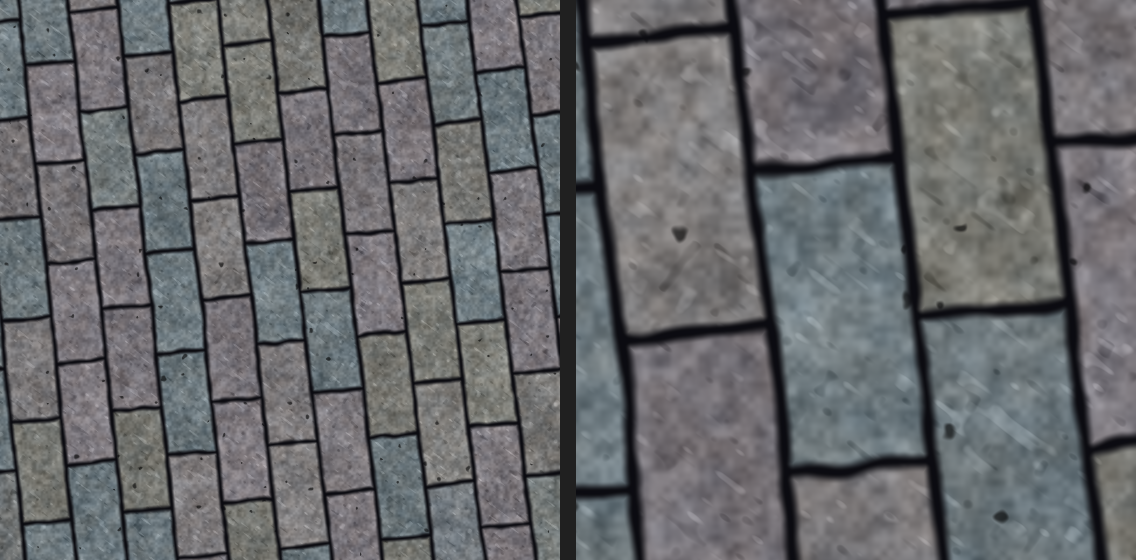
Left: the whole. Right: its middle third, enlarged.
Reproduce this texture procedurally as a Shadertoy shader.

```glsl
#define OLIVE vec3(0.460, 0.462, 0.440)
#define MAUVE vec3(0.470, 0.452, 0.472)
#define TEAL vec3(0.415, 0.460, 0.480)
#define JOINT_COLOR vec3(0.045, 0.045, 0.065)
#define COLUMN_WIDTH 0.0891
#define ROWS_DOWN 5.723
#define COLUMN_LEAN 0.104
#define ROW_TILT 0.00853
#define STAGGER 0.48
#define JOINT_CORE 0.0007
#define JOINT_EDGE 0.0066
#define GRAIN 0.14

float hash(vec2 p) {
    vec3 q = fract(p.xyx * 0.1031);
    q += dot(q, q.yzx + 33.33);
    return fract((q.x + q.y) * q.z);
}

float noise(vec2 p) {
    vec2 cell = floor(p), f = fract(p);
    f = f * f * (3.0 - 2.0 * f);
    return mix(mix(hash(cell), hash(cell + vec2(1, 0)), f.x),
               mix(hash(cell + vec2(0, 1)), hash(cell + vec2(1, 1)), f.x), f.y);
}

vec2 wobble(vec2 p) {
    return vec2(noise(p), noise(p + 47.3)) - 0.5;
}

float roundedBox(vec2 p, vec2 halfSize, float radius) {
    vec2 d = abs(p) - halfSize + radius;
    return length(max(d, 0.0)) + min(max(d.x, d.y), 0.0) - radius;
}

// Sparse round pits, one candidate per jittered cell
float pits(vec2 p) {
    vec2 grid = p * 26.0, cell = floor(grid);
    vec2 center = 0.2 + 0.6 * vec2(hash(cell + 5.1), hash(cell + 9.7));
    float radius = mix(0.03, 0.12, hash(cell + 21.0));
    float dist = length(fract(grid) - center + 0.12 * wobble(grid * 6.0));
    return step(0.82, hash(cell + 3.0)) * (1.0 - smoothstep(radius * 0.4, radius + 0.03, dist));
}

// Mottling, fine grain and pale slanted flecks
float surface(vec2 p) {
    float tone = 0.09 * (noise(p * 28.0) - 0.5)
               + GRAIN * (noise(p * 115.0) - 0.5)
               + 0.6 * GRAIN * (noise(p * 240.0) - 0.5);
    vec2 slanted = mat2(0.8, -0.6, 0.6, 0.8) * p;
    float fleck = smoothstep(0.78, 0.95, noise(slanted * vec2(75.0, 170.0)));
    float shade = smoothstep(0.80, 0.96, noise(slanted * vec2(90.0, 150.0) + 31.0));
    return tone + 0.09 * fleck - 0.08 * shade;
}

void mainImage(out vec4 fragColor, in vec2 fragCoord) {
    vec2 uv = fragCoord / iResolution.xy;
    vec2 p = vec2(uv.x, 1.0 - uv.y);
    vec2 w = p + 0.0045 * wobble(p * 9.0) + vec2(0.0018, 0.0045) * wobble(p * 42.0);

    // Leaning columns that widen slightly downwards
    float width = COLUMN_WIDTH + 0.002 * w.y;
    float across = (w.x - 0.0326 - COLUMN_LEAN * w.y) / width;
    float column = floor(across);

    // Tilted rows, staggered in every other column
    float s = w.y + ROW_TILT * across - 0.0324;
    float down = ROWS_DOWN * s * (1.0 - 0.0245 * s);
    down -= STAGGER * (1.0 - mod(column, 2.0));
    down += 0.014 * (hash(vec2(column, 8.0)) - 0.5);
    float height = 1.0 / (ROWS_DOWN * (1.0 - 0.049 * s));
    vec2 id = vec2(column, floor(down)) + 40.0;

    // Depth inside the brick
    vec2 size = vec2(width, height);
    vec2 local = (vec2(fract(across), fract(down)) - 0.5) * size;
    float depth = -roundedBox(local, 0.5 * size, 0.005);
    depth += 0.0016 * (noise(p * 75.0) - 0.5);

    // Brick tint and worn face
    vec3 brick = mix(OLIVE, MAUVE, smoothstep(0.2, 0.8, hash(id)));
    brick = mix(brick, TEAL, smoothstep(0.62, 0.8, hash(id + 17.0)));
    brick *= 0.96 + 0.10 * hash(id + 71.0) + 0.04 * (p.x - 0.5);
    brick += surface(p);
    brick += 0.02 * (wobble(p * 60.0).x) * vec3(1.0, 0.0, -1.0);
    brick += 0.025 * (1.0 - smoothstep(0.0, 0.006, abs(depth - 0.009)));
    brick *= 1.0 - 0.6 * pits(p);

    // Dark joints with soft edges
    float soft = 0.5 / iResolution.y;
    float face = smoothstep(JOINT_CORE - soft, JOINT_EDGE + soft, depth);
    fragColor = vec4(mix(JOINT_COLOR, brick, face), 1.0);
}
```
